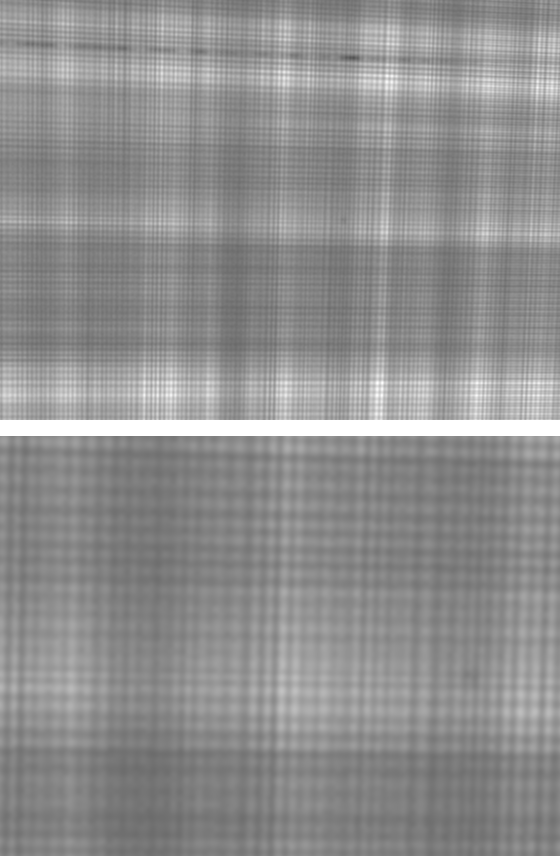
Top, the full canvas; bottom, a detail of the centre.
Give the GLSL for this texture, as a Shadertoy shader.

```glsl
// Thin grey cloth seen against light: a fine grid of slightly skewed threads.
// Soft bands set the tone of rows and columns; long uneven ribs draw the
// weave, and one dark pulled thread crosses near the top.

const vec2 THREADS = vec2(114.0, 68.0);   // threads across and down
const float BASE_TONE = 0.487;
const float TAU = 6.28319;

// Bands: centre, width, strength
const vec3 ROW_BANDS[8] = vec3[8](
    vec3(0.05, 0.045, 0.12), vec3(0.15, 0.045, 0.15), vec3(0.20, 0.04, 0.06),
    vec3(0.28, 0.05, 0.06), vec3(0.47, 0.03, 0.04), vec3(0.53, 0.04, 0.10),
    vec3(0.92, 0.055, 0.19), vec3(1.0, 0.04, 0.10));
const vec3 COLUMN_BANDS[14] = vec3[14](
    vec3(0.02, 0.03, 0.03), vec3(0.12, 0.02, 0.05), vec3(0.28, 0.025, 0.07),
    vec3(0.32, 0.018, 0.08), vec3(0.38, 0.02, 0.04), vec3(0.43, 0.02, -0.05),
    vec3(0.52, 0.025, 0.06), vec3(0.62, 0.014, -0.04), vec3(0.66, 0.02, 0.06),
    vec3(0.70, 0.018, 0.12), vec3(0.77, 0.02, 0.05), vec3(0.81, 0.02, -0.05),
    vec3(0.88, 0.022, 0.10), vec3(0.99, 0.03, 0.07));

float hash(vec2 p) {
    vec3 q = fract(vec3(p.xyx) * 0.1031);
    q += dot(q, q.yzx + 33.33);
    return fract((q.x + q.y) * q.z);
}

float valueNoise(vec2 p) {
    vec2 cell = floor(p);
    vec2 f = fract(p);
    f = f * f * (3.0 - 2.0 * f);
    float low = mix(hash(cell), hash(cell + vec2(1.0, 0.0)), f.x);
    float high = mix(hash(cell + vec2(0.0, 1.0)), hash(cell + 1.0), f.x);
    return mix(low, high, f.y);
}

// Noise centred on zero
float signedNoise(vec2 p) {
    return valueNoise(p) * 2.0 - 1.0;
}

float bump(float x, vec3 band) {
    float d = (x - band.x) / band.y;
    return band.z * exp(-d * d);
}

// Skewed cloth coordinates; y runs downwards
vec2 clothPosition(vec2 uv) {
    float v = 1.0 - uv.y;
    float sag = 0.075 * pow(uv.y, 1.8) * uv.x;
    return vec2(uv.x * (1.0 + 0.035 * v), v - sag);
}

// Long ribs of one thread family, with uneven spacing, weight and shade
float threads(float across, float along, float count, float seed) {
    float spacing = 0.4 * signedNoise(vec2(across * count * 0.3, seed));
    float x = across * count + spacing;
    float rib = cos(TAU * x);
    float weight = 0.3 + 0.9 * valueNoise(vec2(x * 0.5, along * 1.5 + seed));
    float shade = signedNoise(vec2(x * 0.7, along * 1.2 + seed * 2.0));
    float fibre = signedNoise(vec2(x * 2.3, along * 2.0 + seed * 3.0));
    return rib * weight + 0.85 * shade + 0.5 * fibre;
}

// Broad tone of the cloth before the weave is laid over it
float bandTone(vec2 p) {
    float rows = 0.0;
    float columns = 0.0;
    for (int i = 0; i < 8; i++) rows += bump(p.y, ROW_BANDS[i]);
    for (int i = 0; i < 14; i++) columns += bump(p.x, COLUMN_BANDS[i]);
    rows += 0.02 * signedNoise(vec2(p.y * 27.0, p.x + 7.0));
    columns += 0.022 * signedNoise(vec2(p.x * 36.0, p.y + 19.0));
    return BASE_TONE + rows + columns * (0.6 + 3.0 * rows) + 0.025 * p.x;
}

// Dark pulled thread, knotted unevenly and fading to the right
float pulledThread(vec2 p) {
    float line = bump(p.y, vec3(0.102, 0.006, 1.0));
    float knots = 0.25 + 0.8 * valueNoise(vec2(p.x * 55.0, 4.0));
    knots += bump(p.x, vec3(0.635, 0.012, 0.6));
    return line * knots * (1.0 - smoothstep(0.75, 0.95, p.x));
}

void mainImage(out vec4 fragColor, in vec2 fragCoord) {
    vec2 p = clothPosition(fragCoord / iResolution.xy);
    float tone = bandTone(p);

    // Weave contrast grows where more light comes through
    float contrast = 0.015 + 0.155 * max(tone - 0.46, 0.0);
    float warp = threads(p.x, p.y, THREADS.x, 3.0);
    float weft = threads(p.y, p.x, THREADS.y, 11.0);
    float fineWeft = cos(TAU * p.y * THREADS.y * 2.0) * smoothstep(0.75, 0.95, p.x);
    tone += contrast * (warp + weft + 0.12 * warp * weft + 0.4 * fineWeft);

    // Wear, a small knot below the middle, and fibre grain
    float knot = bump(p.x, vec3(0.625, 0.006, 1.0)) * bump(p.y, vec3(0.512, 0.008, 1.0));
    tone -= 0.17 * pulledThread(p) + 0.06 * knot;
    tone += 0.01 * signedNoise(p * vec2(260.0, 200.0));

    fragColor = vec4(vec3(clamp(tone, 0.0, 1.0)), 1.0);
}
```
